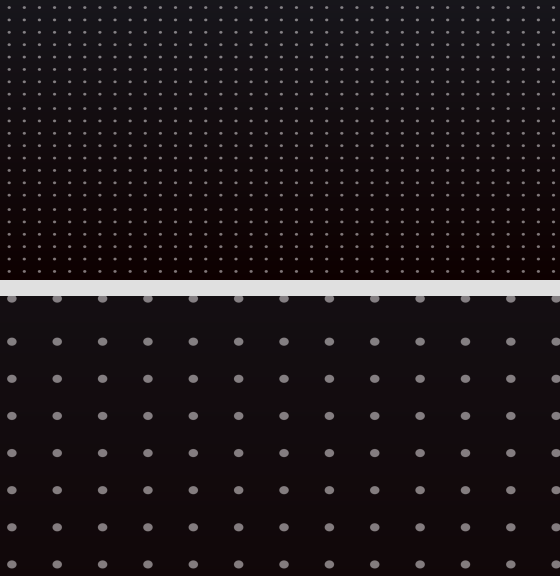
Top, the full canvas; bottom, a detail of the centre.
This pattern is drawn by a Shadertoy shader. Its source:

```glsl
// A grid of small pale dots, 37 across and 22 down, over a dark vertical gradient.
// Columns are evenly spaced; rows come in bands of eight with a slightly wider
// gap between bands. Each dot is a soft-edged ellipse. Lengths are canvas heights.

#define COLUMN_PITCH  0.0540
#define COLUMN_START  0.0328
#define ROW_PITCH     0.0442
#define ROW_START     0.0270
#define BAND_ROWS     8.0
#define BAND_PITCH    0.3607
#define DOT_RADIUS    vec2(0.0056, 0.0048)
#define DOT_OPACITY   0.48
#define DOT_COLOR     vec3(1.0, 0.98, 0.99)
#define TOP_COLOR     vec3(0.090, 0.086, 0.108)
#define BOTTOM_COLOR  vec3(0.053, 0.000, 0.000)

// Offset from the nearest dot centre; p.y is measured down from the top.
vec2 dotOffset(vec2 p) {
    float column = round((p.x - COLUMN_START) / COLUMN_PITCH);
    float depth = p.y - ROW_START;
    float band = floor((depth + 0.5 * ROW_PITCH) / BAND_PITCH);
    depth -= band * BAND_PITCH;
    float row = clamp(round(depth / ROW_PITCH), 0.0, BAND_ROWS - 1.0);
    return vec2(p.x - COLUMN_START - column * COLUMN_PITCH,
                depth - row * ROW_PITCH);
}

// Approximate signed distance to an ellipse centred on the origin.
float ellipseDistance(vec2 p, vec2 radius) {
    float k = length(p / radius);
    float slope = length(p / (radius * radius));
    return slope > 0.0 ? k * (k - 1.0) / slope : -min(radius.x, radius.y);
}

void mainImage(out vec4 fragColor, in vec2 fragCoord) {
    vec2 uv = fragCoord / iResolution.y;
    float pixel = 1.0 / iResolution.y;

    // Background gradient
    vec3 color = mix(BOTTOM_COLOR, TOP_COLOR, uv.y);

    // Translucent dots with an edge about one pixel wide
    vec2 offset = dotOffset(vec2(uv.x, 1.0 - uv.y));
    float distanceToDot = ellipseDistance(offset, DOT_RADIUS);
    float coverage = 1.0 - smoothstep(-0.7 * pixel, 0.7 * pixel, distanceToDot);
    color = mix(color, DOT_COLOR, DOT_OPACITY * coverage);

    fragColor = vec4(color, 1.0);
}
```
